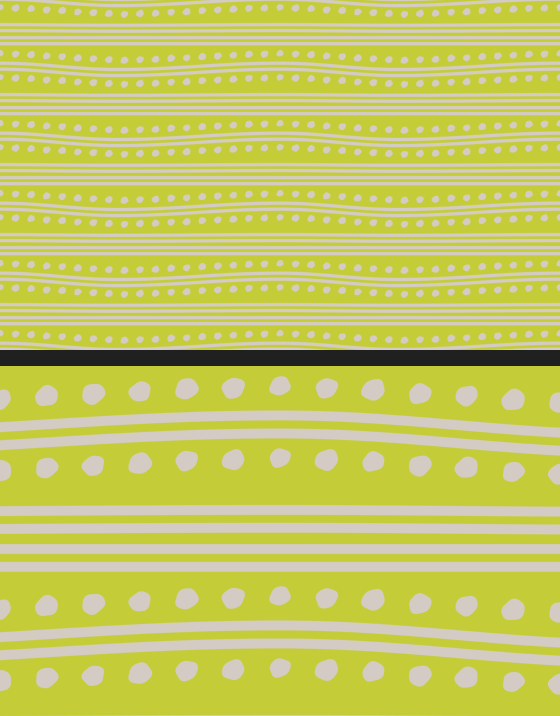
Top: the whole. Bottom: its middle third, enlarged.
A Shadertoy shader for this pattern:

```glsl
const float PI = 3.14159265;
const vec2 REPEATS = vec2(2.0, 5.0);
const float DOTS_PER_TILE = 18.0;
const vec3 LIME = vec3(0.77, 0.80, 0.22);
const vec3 STONE = vec3(0.83, 0.80, 0.77);

// Signed offset from a level that wraps with the tile
float wrapOffset(float y, float level) {
    return fract(y - level + 0.5) - 0.5;
}

float coverage(float dist, float soft) {
    return 1.0 - smoothstep(-soft, soft, dist);
}

// Lopsided ramp: 0 at the tile sides, 1 at the trough
float ramp(float x, float trough) {
    return x < trough ? x / trough : (1.0 - x) / (1.0 - trough);
}

float ease(float t) {
    return 0.5 - 0.5 * cos(PI * t);
}

float stripe(float y, float level, float halfWidth, float soft) {
    return coverage(abs(wrapOffset(y, level)) - halfWidth, soft);
}

// Row of uneven hand-cut dots; aspect is tile width over tile height
float dotRow(vec2 tile, float level, float seed, float aspect, float soft) {
    float x = tile.x * DOTS_PER_TILE;
    float nearest = floor(x + 0.5);
    float id = mod(nearest, DOTS_PER_TILE);
    float t = ramp(id / DOTS_PER_TILE, 0.444);
    float sag = 0.098 * mix(t, ease(t), 0.4) + 0.003 * sin(id * 2.7);
    vec2 d = vec2((x - nearest) * aspect / DOTS_PER_TILE,
                  wrapOffset(tile.y, level + sag));
    d.y += 0.12 * d.x;
    d.y *= 1.1;
    float angle = atan(d.y, d.x);
    float phase = id * 2.4 + seed;
    float radius = 0.0535 + 0.0018 * sin(phase * 1.7)
                 + 0.0025 * sin(3.0 * angle + phase)
                 + 0.0015 * sin(5.0 * angle - phase * 1.3);
    radius -= id < 0.5 ? 0.004 : 0.0;
    return coverage(length(d) - radius, soft);
}

void mainImage(out vec4 fragColor, in vec2 fragCoord) {
    vec2 uv = fragCoord / iResolution.xy;
    vec2 tile = fract(vec2(uv.x, 1.0 - uv.y) * REPEATS);
    float aspect = iResolution.x / iResolution.y * REPEATS.y / REPEATS.x;
    float soft = 0.8 * REPEATS.y / iResolution.y;
    float bend = ease(ramp(tile.x, 0.42));
    float ink = 0.0;

    for (int i = 0; i < 2; i++) {
        float k = float(i);
        // Straight stripes, the upper pair slightly bowed
        ink = max(ink, stripe(tile.y, 0.352 + 0.085 * k + 0.009 * bend, 0.0235, soft));
        ink = max(ink, stripe(tile.y, 0.538 + 0.085 * k, 0.0235, soft));
        // Wavy stripes between two dot rows
        ink = max(ink, stripe(tile.y, 0.902 + 0.086 * k + 0.091 * bend, 0.0235, soft));
        ink = max(ink, dotRow(tile, 0.762 + 0.342 * k, 1.9 * k, aspect, soft));
    }

    fragColor = vec4(mix(LIME, STONE, ink), 1.0);
}
```
